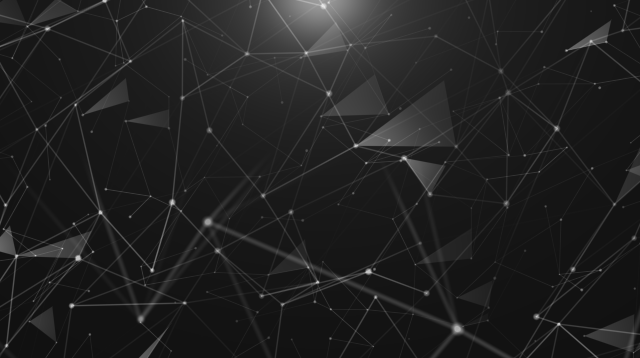
Reproduce this background procedurally as a WebGL 1 fragment shader.

```glsl
precision highp float;
// Dark backdrop with a lamp glow at the top edge and a floating web of nodes.
// Each web layer jitters one node per grid cell, then joins nearby nodes with
// random links and a few translucent triangles; the nearest layer is blurred.

uniform vec2 u_resolution;

vec2 hash2(vec2 p) {
  vec3 q = fract(p.xyx * vec3(0.1031, 0.1030, 0.0973));
  q += dot(q, q.yzx + 33.33);
  return fract((q.xx + q.yz) * q.zy);
}

float gradientDot(vec2 corner, vec2 p) {
  float angle = 6.2832 * hash2(corner).x;
  return dot(vec2(cos(angle), sin(angle)), p - corner);
}

float gradientNoise(vec2 p) {
  vec2 i = floor(p), f = fract(p);
  vec2 u = f * f * f * (f * (f * 6.0 - 15.0) + 10.0);
  vec2 ex = vec2(1.0, 0.0), ey = vec2(0.0, 1.0);
  return mix(mix(gradientDot(i, p), gradientDot(i + ex, p), u.x),
             mix(gradientDot(i + ey, p), gradientDot(i + 1.0, p), u.x), u.y);
}

float cross2(vec2 a, vec2 b) { return a.x * b.y - a.y * b.x; }

// Coverage of a shape of half-width r at distance d
float cover(float d, float r, float soft) {
  return 1.0 - smoothstep(r - soft, r + soft, d);
}

float segmentDistance(vec2 p, vec2 a, vec2 b) {
  vec2 ab = b - a;
  float t = clamp(dot(p - a, ab) / dot(ab, ab), 0.0, 1.0);
  return length(p - a - ab * t);
}

float edgeSide(vec2 p, vec2 a, vec2 b) {
  return cross2(b - a, p - a) / length(b - a);
}

// Filled triangle, brightest at corner a
float shard(vec2 p, vec2 a, vec2 b, vec2 c, float soft) {
  float turn = sign(cross2(b - a, c - a));
  float inside = turn * edgeSide(p, a, b);
  inside = min(inside, turn * edgeSide(p, b, c));
  inside = min(inside, turn * edgeSide(p, c, a));
  float reach = max(length(b - a), length(c - a));
  float shade = 1.0 - 0.5 * min(length(p - a) / reach, 1.0);
  return shade * smoothstep(-soft, soft, inside);
}

vec2 nodeAt(vec2 cell, float seed) {
  return cell + 0.04 + 0.92 * hash2(cell + seed);
}

// Cell offsets that a node may link to
vec2 linkOffset(float k) {
  if (k < 2.5) return vec2(1.0, k - 1.0);
  if (k < 3.5) return vec2(0.0, 1.0);
  return k < 4.5 ? vec2(2.0, 1.0) : vec2(1.0, 2.0);
}

// One web layer; radius, width and soft are in canvas heights
float web(vec2 p, float scale, float seed, float radius, float width,
          float soft, float linkChance, float shardChance) {
  vec2 g = p * scale, home = floor(g);
  radius *= scale;
  width *= scale;
  soft *= scale;
  float lines = 0.0, dots = 0.0, fills = 0.0;
  for (int y = -2; y <= 2; y++) {
    for (int x = -2; x <= 2; x++) {
      vec2 cell = home + vec2(float(x), float(y));
      vec2 a = nodeAt(cell, seed);
      vec2 trait = hash2(cell + seed + 51.7);
      float size = radius * mix(0.55, 1.1, trait.x);
      dots = max(dots, cover(length(g - a), size, max(soft, 0.5 * size)) * mix(0.4, 1.0, trait.x));
      for (int k = 0; k < 6; k++) {
        vec2 pick = hash2(cell + seed + 13.3 * float(k) + 7.1);
        if (pick.x < linkChance) {
          vec2 b = nodeAt(cell + linkOffset(float(k)), seed);
          float fade = 1.0 - smoothstep(1.0, 3.2, length(b - a));
          lines += cover(segmentDistance(g, a, b), width, soft) * fade * mix(0.35, 1.0, pick.y);
        }
      }
      if (trait.y < shardChance) {
        vec2 b = nodeAt(cell + vec2(1.0, 0.0), seed);
        vec2 c = nodeAt(cell + vec2(1.0, 1.0), seed);
        fills += shard(g, a, b, mix(b, c, 0.6), soft) * mix(0.3, 1.0, trait.x);
      }
    }
  }
  return 0.36 * min(lines, 1.6) + 0.6 * dots + 0.6 * min(fills, 1.0);
}

// Wide falloff, halo and hot core around the lamp
float backdrop(vec2 fromLamp) {
  float d2 = dot(fromLamp, fromLamp);
  return 0.063 + 0.07 * exp(-1.7 * d2) + 0.15 * exp(-13.0 * d2) + 0.33 * exp(-80.0 * d2);
}

void main() {
  vec2 p = gl_FragCoord.xy / u_resolution.y;
  float aspect = u_resolution.x / u_resolution.y;
  float pixel = 0.75 / u_resolution.y;

  // Uneven density: busy on the left and low centre, calm at the upper right
  float density = mix(0.5, 1.1, smoothstep(-0.25, 0.25, gradientNoise(p * 2.1 + 4.0)));
  float calm = smoothstep(0.45, 0.8, p.x / aspect) * smoothstep(0.1, 0.6, p.y);
  float lower = 1.0 - smoothstep(0.35, 0.6, p.y);

  float far = web(p, 9.0, 17.0, 0.0036, 0.0009, pixel, 0.24, 0.10);
  float middle = web(p, 5.2, 83.0, 0.0075, 0.0019, max(pixel, 0.0016), 0.42, 0.15);
  float near = web(p, 2.0, 39.0, 0.016, 0.006, 0.006, 0.25, 0.0);
  float light = 0.55 * density * far + density * (1.0 - 0.5 * calm) * middle + 0.6 * lower * near;

  float base = backdrop((p - vec2(0.5 * aspect, 1.01)) * vec2(0.9, 1.1));
  float tone = base + (1.0 - base) * min(light, 0.75);
  gl_FragColor = vec4(vec3(tone), 1.0);
}
```
